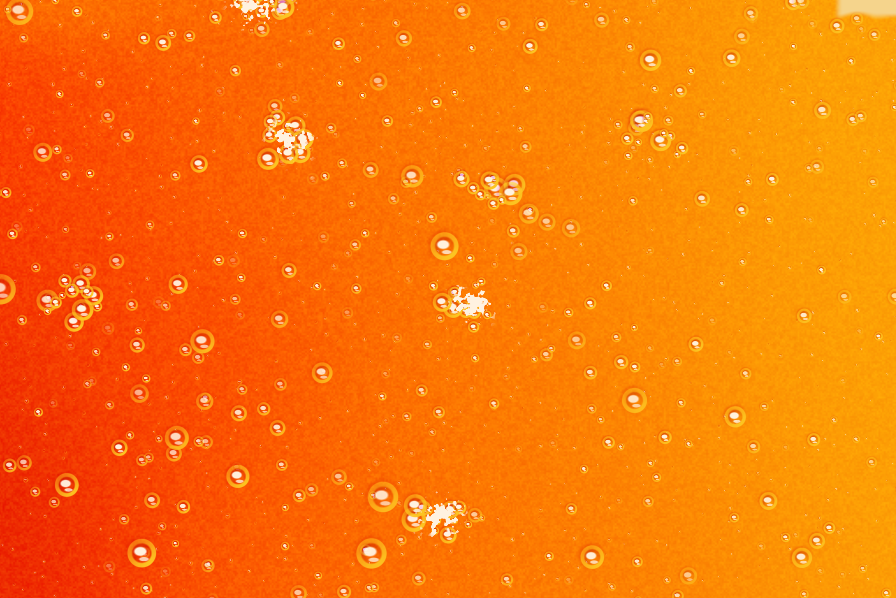
A WebGL 1 fragment shader for this texture:

```glsl
precision highp float;
uniform vec2 u_resolution;

const vec3 RED_ORANGE = vec3(0.985, 0.21, 0.005);
const vec3 ORANGE = vec3(0.99, 0.455, 0.005);
const vec3 AMBER = vec3(0.99, 0.63, 0.02);
const vec3 RIM_YELLOW = vec3(0.99, 0.77, 0.13);
const vec3 CREAM = vec3(1.0, 0.95, 0.88);

float hash(vec2 p) {
  vec3 q = fract(vec3(p.xyx) * 0.1031);
  q += dot(q, q.yzx + 33.33);
  return fract((q.x + q.y) * q.z);
}

vec2 hash2(vec2 p) {
  return vec2(hash(p + 17.3), hash(p + 71.9));
}

float valueNoise(vec2 p) {
  vec2 i = floor(p), f = fract(p);
  f = f * f * (3.0 - 2.0 * f);
  float low = mix(hash(i), hash(i + vec2(1.0, 0.0)), f.x);
  float high = mix(hash(i + vec2(0.0, 1.0)), hash(i + 1.0), f.x);
  return mix(low, high, f.y);
}

// Soft elliptical spot, one at its centre
float spot(vec2 p, vec2 size) {
  vec2 q = p / size;
  return exp(-dot(q, q));
}

// Amber liquid lit from the right
vec3 liquid(vec2 uv, vec2 p) {
  float light = uv.x * 0.95 + 0.09 * (uv.y - 0.5);
  light += 0.1 * (valueNoise(p * 2.5) - 0.5);
  light += 0.3 * spot(uv - vec2(0.03, 1.02), vec2(0.2, 0.1));
  vec3 color = mix(RED_ORANGE, ORANGE, smoothstep(-0.1, 0.54, light));
  color = mix(color, AMBER, smoothstep(0.42, 1.0, light));
  float shade = spot(uv - vec2(-0.03, 0.12), vec2(0.16, 0.4));
  return color * (1.0 - vec3(0.06, 0.25, 0.0) * shade);
}

// Glassy bubble: dark inner ring, yellow rim and crisp pale glints
vec3 drawBubble(vec3 color, vec2 offset, float radius, float strength) {
  vec2 q = offset / radius;
  float dist = length(q);
  float edge = 0.7 / (u_resolution.y * radius);
  float inside = 1.0 - smoothstep(1.0 - edge, 1.0 + edge, dist);
  float facing = 0.5 + 0.5 * dot(q / max(dist, 0.001), vec2(0.6, -0.8));
  float rim = smoothstep(0.6, 0.76, dist) * mix(0.45, 1.0, facing);
  float ring = spot(vec2(dist - 0.55, 0.0), vec2(0.22, 1.0));
  float glint = smoothstep(0.25, 0.6, spot(q - vec2(-0.1, 0.12), vec2(0.46, 0.33)));
  glint += 0.8 * smoothstep(0.3, 0.7, spot(q - vec2(0.15, -0.42), vec2(0.4, 0.17)));
  float halo = spot(vec2(dist - 1.08, 0.0), vec2(0.16, 1.0)) * (1.0 - facing);
  vec3 glass = color * (1.0 - vec3(0.1, 0.36, 0.0) * ring * (1.1 - facing));
  glass = mix(glass, RIM_YELLOW, rim);
  glass = mix(glass, CREAM, min(glint, 1.0));
  vec3 around = color * (1.0 - vec3(0.03, 0.2, 0.0) * halo);
  return mix(color, mix(around, glass, inside), strength);
}

// One bubble in some cells of a turned grid
vec3 scatter(vec3 color, vec2 p, float cell, vec2 radii, float share,
             float strength, float angle, float seed) {
  float c = cos(angle), s = sin(angle);
  mat2 turn = mat2(c, s, -s, c);
  vec2 g = turn * p / cell + 50.0;
  vec2 id = floor(g) + seed;
  float pick = hash(id);
  float size = hash(id + 5.7);
  float radius = mix(radii.x, radii.y, size * size);
  float margin = 1.15 * radius / cell + 0.01;
  vec2 center = mix(vec2(margin), vec2(1.0 - margin), hash2(id));
  vec2 offset = (fract(g) - center) * cell * turn;
  float vivid = strength * mix(0.6, 1.0, hash(id + 9.1));
  return drawBubble(color, offset, radius, vivid * step(pick, share));
}

// Loose clumps, some with sparkling foam in the middle
vec3 clusters(vec3 color, vec2 p, float cell, float share) {
  vec2 g = p / cell + 20.0;
  vec2 id = floor(g);
  float present = step(hash(id + 3.0), share);
  vec2 fromCenter = (fract(g) - mix(vec2(0.26), vec2(0.74), hash2(id))) * cell;
  for (int i = 0; i < 11; i++) {
    vec2 key = id + float(i) * 7.13;
    vec2 rnd = hash2(key);
    float angle = 6.2832 * rnd.x;
    vec2 place = 0.056 * sqrt(rnd.y) * vec2(cos(angle), 0.75 * sin(angle));
    float radius = mix(0.006, 0.021, pow(hash(key + 2.0), 2.0));
    color = drawBubble(color, fromCenter - place, radius, present);
  }
  vec2 tilted = mat2(0.8, 0.6, -0.6, 0.8) * p;
  float foam = 0.6 * valueNoise(tilted * 130.0) + 0.4 * valueNoise(p * 260.0);
  foam += 0.45 * spot(fromCenter, vec2(0.036, 0.022)) - 0.4;
  float sparkle = smoothstep(0.36, 0.46, foam) * step(0.4, hash(id + 8.0));
  sparkle *= smoothstep(0.055, 0.03, length(fromCenter));
  return mix(color, CREAM, sparkle * present);
}

void main() {
  vec2 uv = gl_FragCoord.xy / u_resolution;
  vec2 p = gl_FragCoord.xy / u_resolution.y;
  vec3 color = liquid(uv, p);

  // Fine grain, stronger in the red side
  float grain = valueNoise(p * 340.0) + 0.7 * valueNoise(p * 170.0 + 9.0) - 0.85;
  color += vec3(0.02, 0.09, 0.01) * grain * mix(1.1, 0.6, uv.x);

  // Specks and hazy deep bubbles, then clear ones
  color = scatter(color, p, 0.024, vec2(0.002, 0.0045), 0.3, 0.55, 0.4, 3.0);
  color = scatter(color, p, 0.07, vec2(0.006, 0.011), 0.3, 0.4, 1.1, 211.0);
  color = scatter(color, p, 0.05, vec2(0.006, 0.012), 0.22, 1.0, 0.7, 407.0);
  color = scatter(color, p, 0.063, vec2(0.007, 0.015), 0.24, 1.0, 1.3, 821.0);
  color = scatter(color, p, 0.09, vec2(0.013, 0.026), 0.25, 1.0, 0.25, 613.0);
  color = clusters(color, p, 0.3, 0.42);

  // Pale gap in the upper right corner
  float wave = 0.012 * valueNoise(p * 30.0);
  float gap = smoothstep(0.94, 0.95, uv.x + wave) * smoothstep(0.976, 0.988, uv.y + wave);
  color = mix(color, vec3(0.96, 0.83, 0.55), gap);
  gl_FragColor = vec4(clamp(color, 0.0, 1.0), 1.0);
}
```
